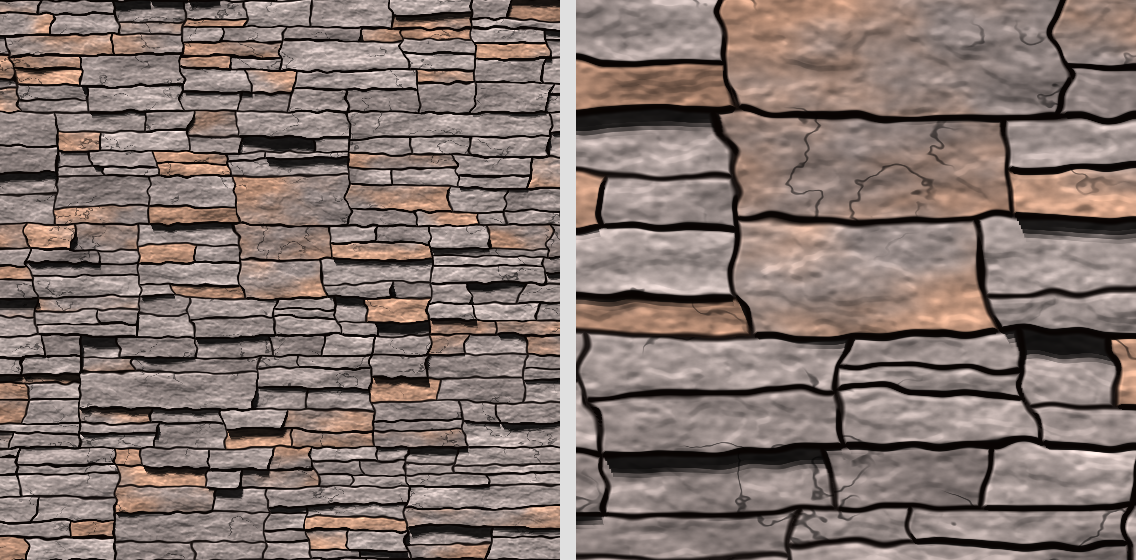
Left, the full canvas; right, a detail of the centre.
Give the GLSL for this texture, as a Shadertoy shader.

```glsl
// Stacked ledgestone wall: courses are split again and again into long thin stones.
// Each stone juts out by its own amount; light from the upper left casts shadows,
// and terraced noise gives every face a flaky, split-slate relief.

float hash(vec2 p) {
    vec3 q = fract(p.xyx * 0.1031);
    q += dot(q, q.yzx + 33.33);
    return fract((q.x + q.y) * q.z);
}

float noise(vec2 p) {
    vec2 i = floor(p), f = fract(p);
    f = f * f * (3.0 - 2.0 * f);
    return mix(mix(hash(i), hash(i + vec2(1, 0)), f.x),
               mix(hash(i + vec2(0, 1)), hash(i + vec2(1, 1)), f.x), f.y);
}

float fbm(vec2 p) {
    float sum = 0.0, amp = 0.5;
    for (int i = 0; i < 5; i++) {
        sum += amp * noise(p);
        p = mat2(1.9, 0.5, -0.5, 1.9) * p + 13.7;
        amp *= 0.52;
    }
    return sum;
}

struct Stone {
    vec2 id;
    float edge;   // distance to the nearest seam
    float height; // how far the face juts out
};

Stone findStone(vec2 p) {
    // Ragged seams
    vec2 w = p;
    w += vec2(0.014, 0.008) * (vec2(noise(p * vec2(18, 34)), noise(p * vec2(10, 32) + 7.0)) - 0.5);
    w += vec2(0.007, 0.005) * (noise(p * vec2(60, 85) + 31.0) - 0.5);

    // Courses of large blocks
    vec2 size = vec2(0.52, 0.2);
    float row = floor(w.y / size.y);
    float x = w.x / size.x + hash(vec2(row + 9.0, 4.0));
    vec2 id = vec2(floor(x) + 10.0, row + 21.0);
    vec2 q = vec2(fract(x), fract(w.y / size.y)) * size;
    vec2 border = min(q, size - q);
    float edge = min(border.x, border.y);

    // Split each block along its long side, with slightly slanted cuts
    for (int i = 0; i < 6; i++) {
        float place = hash(id + 3.3), slant = hash(id + 51.7) - 0.5, choice = hash(id + 87.1);
        bool wide = size.x > size.y * (3.2 + 2.0 * choice);
        if (wide ? size.x < 0.16 : size.y < 0.045) break;
        if (i > 3 && choice < 0.35) break;
        vec2 cut = size * mix(0.28, 0.72, place);
        vec2 side = q - cut + slant * vec2(0.5, 0.03) * (q - 0.5 * size).yx;
        float s = wide ? side.x : side.y;
        edge = min(edge, abs(s));
        vec2 axis = wide ? vec2(1, 0) : vec2(0, 1);
        float beyond = step(0.0, s);
        q -= axis * cut * beyond;
        size = mix(size, mix(cut, size - cut, beyond), axis);
        id.x = id.x * 2.0 + beyond;
    }

    float rise = 0.033 * hash(id + 19.9) + 0.008 * noise(p * vec2(14, 22) + id);
    return Stone(id, edge, rise * smoothstep(0.0, 0.003, edge));
}

// Flaky face: rough grain plus thin broken layers
float faceRelief(vec2 p, vec2 id) {
    float rough = fbm(p * vec2(13, 30) + id * 3.7);
    float layers = rough * 8.0;
    float terrace = floor(layers) + smoothstep(0.72, 1.0, fract(layers));
    return rough * 1.5 + terrace * 0.085 + 0.16 * fbm(p * vec2(85, 130));
}

void mainImage(out vec4 fragColor, in vec2 fragCoord) {
    vec2 p = fragCoord / iResolution.y;
    vec2 toLight = normalize(vec2(-0.35, 1.0));
    Stone stone = findStone(p);
    float seed = hash(stone.id + 63.0);

    // Shadows cast by stones that jut out above
    float shadow = 0.0;
    for (int i = 1; i <= 12; i++) {
        float reach = float(i) * 0.0028;
        float above = findStone(p + toLight * reach).height;
        shadow = max(shadow, smoothstep(0.0, 0.008, above - stone.height - reach));
    }

    // Grey stone, some of it stained tan
    float patches = fbm(p * vec2(7, 13) + stone.id);
    float tone = clamp(0.5 + 0.55 * (seed - 0.5) + 1.1 * (patches - 0.5), 0.0, 1.0);
    vec3 color = mix(vec3(0.50, 0.455, 0.445), vec3(0.72, 0.665, 0.65), tone);
    float stain = step(0.76, hash(stone.id + 5.0)) * smoothstep(0.28, 0.62, patches);
    color = mix(color, color * vec3(1.12, 0.94, 0.80), stain);

    // Slopes facing the light brighten, the others darken
    float slope = faceRelief(p, stone.id) - faceRelief(p + toLight * 0.0035, stone.id);
    float bevel = stone.height - findStone(p + toLight * 0.003).height;
    float light = 1.0 + clamp(slope * 1.5, -0.5, 0.32) + clamp(bevel * 9.0, -0.15, 0.16);
    light *= 0.9 + 0.2 * noise(p * vec2(210, 260));

    // Short dark cracks
    float vein = abs(fbm(p * vec2(16, 24) + stone.id * 1.3 + 40.0) - 0.5);
    float crack = (1.0 - smoothstep(0.002, 0.016, vein)) * smoothstep(0.52, 0.7, noise(p * 19.0 + 8.0));
    light *= 1.0 - 0.5 * crack;

    // Seams and shadows
    float gap = smoothstep(0.0006, 0.0032, stone.edge);
    light *= mix(0.13, 1.0, gap) * (1.0 - 0.86 * shadow);
    color = color * light + vec3(0.025, 0.008, 0.003) * (1.0 - gap);
    fragColor = vec4(clamp(color, 0.0, 1.0), 1.0);
}
```
